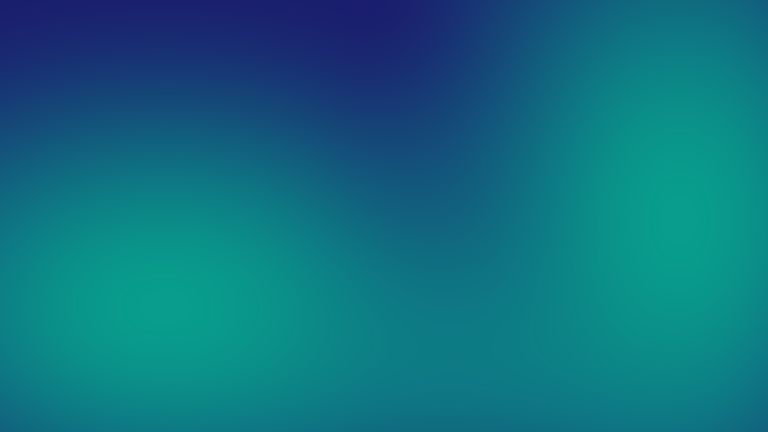
Reproduce this background procedurally as a WebGL 1 fragment shader.

```glsl
precision highp float;

uniform vec2 u_resolution;

const float PI = 3.14159;
const vec3 NAVY = vec3(0.105, 0.11, 0.43);
const vec3 TEAL = vec3(0.032, 0.617, 0.55);

// Elliptical glow with a cosine falloff: 1 at the center, 0 at the radius
float glow(vec2 point, vec2 center, vec2 radius) {
  float dist = min(length((point - center) / radius), 1.0);
  return 0.5 + 0.5 * cos(PI * dist);
}

// Soft union that never exceeds 1
float screenBlend(float a, float b) {
  return 1.0 - (1.0 - a) * (1.0 - b);
}

void main() {
  vec2 uv = gl_FragCoord.xy / u_resolution;

  // Two main glows and a faint one bridging them along the bottom
  float leftGlow = glow(uv, vec2(0.215, 0.29), vec2(0.675, 0.80));
  float rightGlow = glow(uv, vec2(0.885, 0.49), vec2(0.47, 1.18));
  float bridgeGlow = 0.45 * glow(uv, vec2(0.60, 0.12), vec2(0.45, 0.45));

  float light = screenBlend(screenBlend(leftGlow, rightGlow), bridgeGlow);
  gl_FragColor = vec4(mix(NAVY, TEAL, light), 1.0);
}
```
